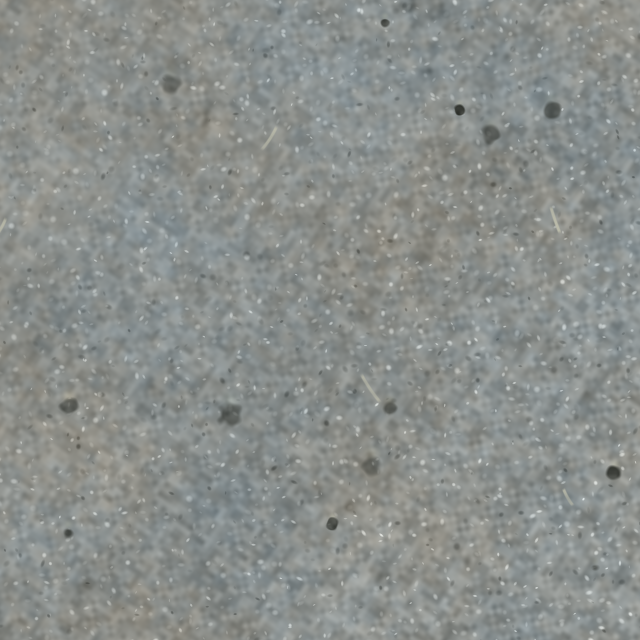
Write a Shadertoy shader that draws this texture.

```glsl
#define STONE_COLOR vec3(0.546, 0.561, 0.549)
#define PIT_COLOR vec3(0.20, 0.21, 0.19)
#define FIBER_COLOR vec3(0.74, 0.74, 0.67)
#define WARM_TINT vec3(0.035, 0.0, -0.035)
#define GRAIN_SCALE 115.0
#define GRAIN_CONTRAST 0.13
#define FLAKE_SCALE 62.0
#define FLAKE_GAIN 0.23
#define SPECK_GAIN 0.16
#define PIT_COUNT 13
#define SMUDGE_COUNT 18
#define FIBER_COUNT 5

float hash(vec2 p) {
    return fract(sin(dot(p, vec2(127.1, 311.7))) * 43758.5453);
}

vec2 hash2(vec2 p) {
    return vec2(hash(p), hash(p + vec2(19.3, 47.9)));
}

float noise(vec2 p) {
    vec2 cell = floor(p), f = fract(p);
    f = f * f * (3.0 - 2.0 * f);
    return mix(mix(hash(cell), hash(cell + vec2(1, 0)), f.x),
               mix(hash(cell + vec2(0, 1)), hash(cell + vec2(1, 1)), f.x), f.y);
}

vec2 rotate(vec2 p, float angle) {
    float c = cos(angle), s = sin(angle);
    return vec2(c * p.x - s * p.y, s * p.x + c * p.y);
}

// Soft elongated chips, at most one per cell
float chips(vec2 p, float density, float seed) {
    vec2 cell = floor(p);
    float cover = 0.0;
    for (int y = -1; y <= 1; y++)
    for (int x = -1; x <= 1; x++) {
        vec2 id = cell + vec2(x, y);
        vec2 shape = hash2(id + seed + 31.7);
        vec2 q = rotate(p - id - hash2(id + seed), 6.283 * shape.x);
        q.x *= mix(1.0, 2.2, shape.y);
        float radius = mix(0.2, 0.46, hash(id + seed + 7.3));
        float present = step(hash(id + seed + 57.1), density);
        float strength = mix(0.25, 1.0, pow(hash(id + seed + 83.9), 2.0));
        cover = max(cover, present * strength * (1.0 - smoothstep(radius * 0.2, radius, length(q))));
    }
    return cover;
}

void mainImage(out vec4 fragColor, in vec2 fragCoord) {
    vec2 uv = fragCoord / iResolution.y;
    vec2 tilted = rotate(uv, 0.6);
    float roughness = mix(0.8, 1.2, clamp(0.5 + 0.5 * (uv.x - uv.y), 0.0, 1.0));

    // Fine grain over broad mottling
    float fine = noise(tilted * GRAIN_SCALE) - 0.5;
    float medium = noise(rotate(uv, 1.9) * GRAIN_SCALE * 0.46 + 13.0) - 0.5;
    float broad = noise(tilted * 5.0 + 3.0) + 0.6 * noise(tilted * 15.0 + 41.0) - 0.8;
    float light = GRAIN_CONTRAST * roughness * (fine + 0.6 * medium) + 0.045 * broad;
    float warmth = noise(tilted * 6.0 + 71.0) + 0.8 * noise(tilted * 48.0 + 29.0) - 0.9;
    vec3 color = STONE_COLOR + light + WARM_TINT * warmth;

    // Pale mineral flakes and small dark specks
    color += FLAKE_GAIN * roughness * chips(tilted * FLAKE_SCALE, 0.42, 5.2);
    color -= SPECK_GAIN * chips(rotate(uv, 1.1) * FLAKE_SCALE * 0.9, 0.16, 91.4);

    // Faint blurred smudges
    for (int i = 0; i < SMUDGE_COUNT; i++) {
        vec2 id = vec2(float(i), 17.0);
        vec2 q = rotate(uv - hash2(id), 3.0 * hash(id + 4.4));
        q.x *= 1.5;
        float radius = mix(0.014, 0.034, hash(id + 8.1));
        float ragged = 0.6 + 0.8 * noise(uv * 75.0 + float(i));
        color -= 0.09 * ragged * (1.0 - smoothstep(0.0, radius, length(q)));
    }

    // Round pits with ragged edges and a pale upper rim
    for (int i = 0; i < PIT_COUNT; i++) {
        vec2 id = vec2(float(i), 63.0);
        vec2 q = uv - hash2(id);
        float size = hash(id + 2.7);
        float radius = mix(0.008, 0.021, size);
        float depth = mix(0.4, 1.0, hash(id + 6.5));
        float dist = length(q) + 0.009 * (noise(uv * 85.0 + float(i)) - 0.5);
        float rim = 1.0 - smoothstep(0.0, radius, length(q - vec2(0.0, radius * 1.2)));
        color += 0.08 * rim * depth * vec3(1.0, 0.95, 0.6);
        float pit = 1.0 - smoothstep(radius * 0.55, radius * 1.1, dist);
        vec3 floorColor = PIT_COLOR + 0.16 * (noise(uv * 130.0) - 0.5);
        color = mix(color, floorColor, pit * depth);
    }

    // Thin curved fibers
    for (int i = 0; i < FIBER_COUNT; i++) {
        vec2 id = vec2(float(i), 118.0);
        vec2 q = rotate(uv - hash2(id), 1.4 * (hash(id + 3.1) - 0.5));
        float halfLength = mix(0.016, 0.034, hash(id + 5.9));
        float bend = 14.0 * (hash(id + 9.2) - 0.5);
        float across = abs(q.x - bend * q.y * q.y);
        float strand = 1.0 - smoothstep(0.0008, 0.0038, across);
        strand *= 1.0 - smoothstep(halfLength * 0.7, halfLength, abs(q.y));
        color = mix(color, FIBER_COLOR, strand * (0.4 + 0.6 * noise(uv * 60.0)));
    }

    fragColor = vec4(clamp(color, 0.0, 1.0), 1.0);
}
```
